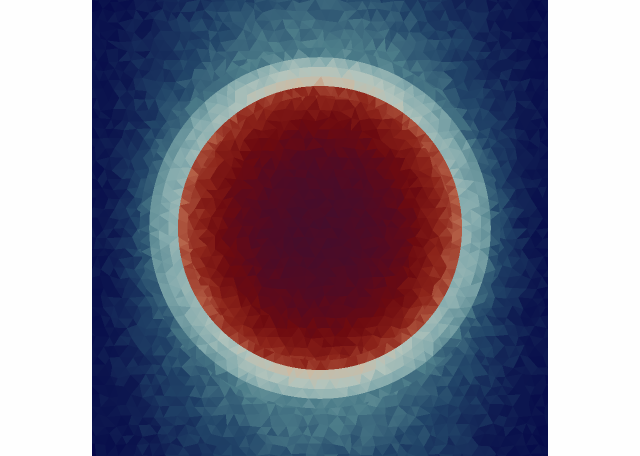
This background is drawn by a Shadertoy shader. Its source:

```glsl
// Faceted red disc with a pale rim and a blue glow, on a square panel with white margins.
#define DISC_RADIUS 0.3114
#define RIM_RADIUS 0.3745
#define RIM_ROWS 3.0
#define RING_FACETS 86.0
#define FACET_SIZE 0.025
#define FACET_JITTER 0.22
#define TONE_NOISE 0.26
#define MARGIN_COLOR vec3(0.995)

const float TAU = 6.2831853;

float hash(vec2 p) {
    vec3 q = fract(vec3(p.xyx) * 0.1031);
    q += dot(q, q.yzx + 33.33);
    return fract((q.x + q.y) * q.z);
}

float cross2(vec2 a, vec2 b) { return a.x * b.y - a.y * b.x; }

// Lattice vertex, displaced at random; columns repeat with the period.
vec2 vertex(vec2 cell, vec2 jitter, float period) {
    vec2 id = vec2(mod(cell.x, period), cell.y);
    return cell + jitter * (2.0 * vec2(hash(id + 7.0), hash(id + 91.0)) - 1.0);
}

bool inTriangle(vec2 p, vec2 a, vec2 b, vec2 c) {
    return cross2(b - a, p - a) >= 0.0 && cross2(c - b, p - b) >= 0.0
        && cross2(a - c, p - c) >= 0.0;
}

// Centroid (xy) and random value (z) of the mesh triangle around q.
vec3 facet(vec2 q, vec2 jitter, float period) {
    vec2 base = floor(q);
    for (int j = -1; j <= 1; j++)
    for (int i = -1; i <= 1; i++) {
        vec2 cell = base + vec2(i, j);
        vec2 a = vertex(cell, jitter, period);
        vec2 b = vertex(cell + vec2(1, 0), jitter, period);
        vec2 c = vertex(cell + vec2(0, 1), jitter, period);
        vec2 d = vertex(cell + vec2(1, 1), jitter, period);
        vec2 id = vec2(mod(cell.x, period), cell.y);
        if (inTriangle(q, a, b, c)) return vec3((a + b + c) / 3.0, hash(id + 17.3));
        if (inTriangle(q, b, d, c)) return vec3((b + d + c) / 3.0, hash(id + 53.7));
    }
    return vec3(q, 0.5);
}

// Navy through teal and beige to dark wine.
vec3 ramp(float tone) {
    vec3 stops[12] = vec3[12](
        vec3(0.00, 0.00, 0.27), vec3(0.05, 0.09, 0.31), vec3(0.13, 0.27, 0.41),
        vec3(0.30, 0.49, 0.54), vec3(0.52, 0.67, 0.68), vec3(0.70, 0.77, 0.74),
        vec3(0.80, 0.73, 0.64), vec3(0.71, 0.38, 0.28), vec3(0.55, 0.14, 0.10),
        vec3(0.43, 0.04, 0.06), vec3(0.33, 0.04, 0.13), vec3(0.27, 0.05, 0.17));
    tone = clamp(tone, 0.0, 10.99);
    int i = int(tone);
    return mix(stops[i], stops[i + 1], fract(tone));
}

vec3 scene(vec2 p) {
    if (abs(p.x) > 0.5) return MARGIN_COLOR;
    float r = length(p);
    float rowWidth = (RIM_RADIUS - DISC_RADIUS) / RIM_ROWS;
    float row = (r - DISC_RADIUS) / rowWidth;
    vec2 center;
    vec3 f;

    if (row > -1.0 && row < RIM_ROWS + 1.0) {
        // Concentric rows of facets follow the rim
        float column = atan(p.y, p.x) / TAU * RING_FACETS;
        f = facet(vec2(column - 0.5 * row, row), vec2(FACET_JITTER, 0.0), RING_FACETS);
        float angle = (f.x + 0.5 * f.y) / RING_FACETS * TAU;
        center = (DISC_RADIUS + f.y * rowWidth) * vec2(cos(angle), sin(angle));
    } else {
        // Irregular triangles elsewhere
        vec2 q = vec2(p.x - p.y * 0.57735, p.y * 1.1547) / FACET_SIZE;
        f = facet(q, vec2(FACET_JITTER), 4096.0);
        center = vec2(f.x + 0.5 * f.y, f.y * 0.866) * FACET_SIZE;
    }

    // Tone depends on radius and on closeness to the vertical axis
    float d = length(center);
    float vertical = center.y * center.y / max(d * d, 1e-5);
    float tone;
    if (r < DISC_RADIUS) {
        float x = min(d / DISC_RADIUS, 1.0);
        tone = 10.8 - mix(3.8, 3.2, vertical) * x * x;
    } else if (r < RIM_RADIUS) {
        float u = clamp((d - DISC_RADIUS) / (RIM_RADIUS - DISC_RADIUS), 0.0, 1.0);
        tone = mix(mix(4.3, 3.4, u), mix(6.2, 4.0, u), vertical * vertical);
    } else {
        float away = max(d - RIM_RADIUS, 0.0);
        tone = mix(0.2 + 2.4 * exp(-11.0 * away), 3.2 - 6.8 * away, vertical);
    }
    return ramp(tone + TONE_NOISE * (f.z - 0.5) * 2.0);
}

void mainImage(out vec4 fragColor, in vec2 fragCoord) {
    // Four samples per pixel smooth every edge
    vec3 color = vec3(0.0);
    for (int k = 0; k < 4; k++) {
        vec2 offset = vec2(k % 2, k / 2) * 0.5 - 0.25;
        color += scene((fragCoord + offset - 0.5 * iResolution.xy) / iResolution.y);
    }
    fragColor = vec4(color * 0.25, 1.0);
}
```
